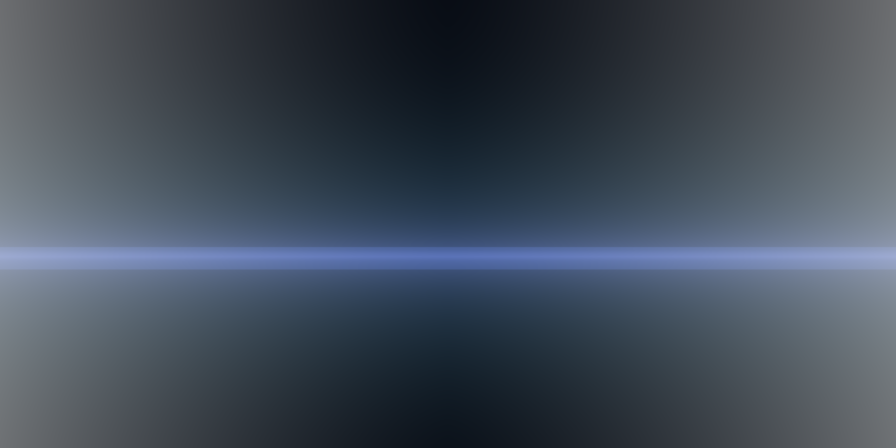
Give the GLSL for this background, as a Shadertoy shader.

```glsl
#define BEAM_Y 0.427
#define BAND_Y 0.4235
#define BAND_HALF 0.025
#define CORE_Y 0.430
#define HAZE_WIDTH 0.32
#define GLOW_WIDTH 0.075
#define SIDE_LIGHT 0.41
#define SIDE_CURVE 1.4

const vec3 NIGHT = vec3(0.030, 0.045, 0.075);
const vec3 TEAL_HAZE = vec3(0.085, 0.150, 0.165);
const vec3 BLUE_GLOW = vec3(0.180, 0.180, 0.340);
const vec3 BAND_TINT = vec3(0.040, 0.055, 0.110);
const vec3 CORE_TINT = vec3(0.020, 0.020, 0.030);
const vec3 SIDE_WHITE = vec3(0.99, 0.98, 0.96);

// Soft-edged horizontal strip
float strip(float y, float center, float halfWidth, float blur) {
    return 1.0 - smoothstep(halfWidth - blur, halfWidth + blur, abs(y - center));
}

void mainImage(out vec4 fragColor, in vec2 fragCoord) {
    vec2 uv = fragCoord / iResolution.xy;
    float beamDist = abs(uv.y - BEAM_Y);
    float sideDist = abs(2.0 * uv.x - 1.0);

    // Wide haze and narrow glow around the beam
    float haze = exp(-pow(beamDist / HAZE_WIDTH, 2.0));
    float glow = exp(-beamDist / GLOW_WIDTH);
    vec3 color = NIGHT + TEAL_HAZE * haze + BLUE_GLOW * glow;

    // Beam with a brighter core
    float edgeBlur = max(0.002, 0.75 / iResolution.y);
    color += BAND_TINT * strip(uv.y, BAND_Y, BAND_HALF, edgeBlur);
    color += CORE_TINT * strip(uv.y, CORE_Y, 0.008, 0.006);

    // Pale light from both sides
    color = mix(color, SIDE_WHITE, SIDE_LIGHT * pow(sideDist, SIDE_CURVE));

    fragColor = vec4(color, 1.0);
}
```
